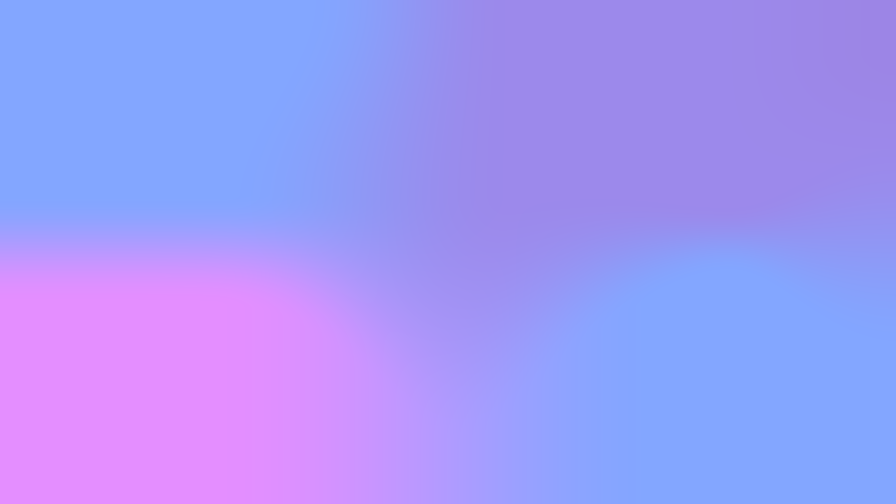
A WebGL 1 fragment shader for this background:

```glsl
precision highp float;
// Soft four-corner mesh gradient: blue and violet above, pink and blue below.

#define BLUE vec3(0.513, 0.650, 1.000)
#define VIOLET vec3(0.610, 0.537, 0.920)
#define PINK vec3(0.893, 0.557, 1.000)
#define SEAM_LOW 0.40     // height where the lower colours are pure
#define SEAM_HIGH 0.615   // height where the upper colours are pure
#define CENTER_SAG 0.28   // extra softness below the seam in the middle
#define EDGE_SPREAD 0.10  // extra softness at the right edge

uniform vec2 u_resolution;

// Bell curve around a center
float bell(float x, float center, float width) {
  float d = (x - center) / width;
  return exp(-d * d);
}

void main() {
  vec2 uv = gl_FragCoord.xy / u_resolution;

  // Upper band: blue to violet, with a start that leans right near the top
  float upperStart = mix(0.25, 0.34, smoothstep(0.6, 1.0, uv.y));
  vec3 upper = mix(BLUE, VIOLET, smoothstep(upperStart, 0.57, uv.x));
  upper -= vec3(0.0, 0.015, 0.02) * smoothstep(0.8, 1.0, uv.x) * smoothstep(0.65, 0.9, uv.y);

  // Lower band: pink to blue
  vec3 lower = mix(PINK, BLUE, smoothstep(0.24, 0.74, uv.x));

  // Seam: tight on both sides, wide in the middle and at the right edge
  float spread = EDGE_SPREAD * smoothstep(0.82, 1.0, uv.x);
  float crest = 0.06 * bell(uv.x, 0.81, 0.09);
  float low = SEAM_LOW - CENTER_SAG * bell(uv.x, 0.51, 0.13) + crest - spread;
  float high = SEAM_HIGH - 0.4 * crest + spread;

  gl_FragColor = vec4(mix(lower, upper, smoothstep(low, high, uv.y)), 1.0);
}
```
